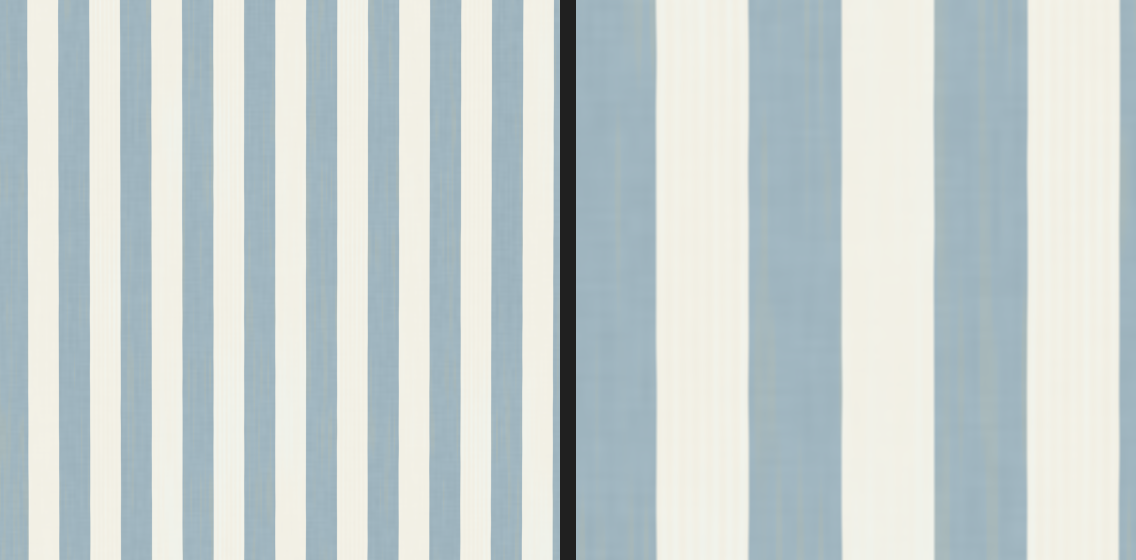
Left, the full canvas; right, a detail of the centre.
Reproduce this pattern procedurally as a WebGL 2 fragment shader.

```glsl
#version 300 es
precision highp float;
// Woven cotton with even vertical stripes of dusty blue and cream.

#define PERIOD 0.1104        // width of one blue and cream pair
#define BLUE_CENTER 0.5742   // middle of the reference blue stripe
#define BLUE_SHARE 0.503     // blue part of each pair
#define FLARE 0.003          // stripes spread slightly toward the top
#define EDGE_SOFTNESS 0.0013 // half width of the blurred stripe edge
#define EDGE_WOBBLE 0.0005   // unevenness of the woven edge
#define THREADS 240.0        // warp threads across the cloth
#define WEAVE 0.022          // contrast of the weave

uniform vec2 u_resolution;
out vec4 fragColor;

const vec3 BLUE = vec3(0.625, 0.710, 0.750);
const vec3 BLUE_WARM = vec3(0.650, 0.712, 0.715);
const vec3 CREAM = vec3(0.950, 0.942, 0.900);
const vec3 CREAM_COOL = vec3(0.940, 0.948, 0.918);

float hash(vec2 p) {
    vec3 q = fract(vec3(p.xyx) * 0.1031);
    q += dot(q, q.yzx + 33.33);
    return fract((q.x + q.y) * q.z);
}

float valueNoise(vec2 p) {
    vec2 cell = floor(p);
    vec2 f = fract(p);
    f = f * f * (3.0 - 2.0 * f);
    float lower = mix(hash(cell), hash(cell + vec2(1.0, 0.0)), f.x);
    float upper = mix(hash(cell + vec2(0.0, 1.0)), hash(cell + 1.0), f.x);
    return mix(lower, upper, f.y);
}

void main() {
    vec2 uv = gl_FragCoord.xy / u_resolution;

    // Slight flare and hand of the cloth
    float x = 0.5 + (uv.x - 0.5) * (1.0 - FLARE * (2.0 * uv.y - 1.0));
    float stripe = (x - BLUE_CENTER) / PERIOD;
    float stripeId = floor(stripe);
    x += EDGE_WOBBLE * (valueNoise(vec2(floor(stripe * 2.0) + 40.0, uv.y * 30.0)) - 0.5);

    // Signed distance to the nearest blue edge, negative inside blue
    float fromCenter = abs(fract((x - BLUE_CENTER) / PERIOD + 0.5) - 0.5);
    float edge = (fromCenter - 0.5 * BLUE_SHARE) * PERIOD;
    float blur = max(EDGE_SOFTNESS, 0.75 / u_resolution.x);
    float cream = smoothstep(-blur, blur, edge);

    // Long warp streaks, short slubs and broad tonal drift
    float warp = valueNoise(uv * vec2(THREADS, 9.0)) - 0.5;
    float slub = valueNoise(uv * vec2(THREADS * 0.6, 60.0) + 71.0) - 0.5;
    float weft = valueNoise(uv * vec2(40.0, THREADS) + 19.0) - 0.5;
    float drift = valueNoise(uv * vec2(9.0, 4.0) + 5.0) - 0.5;

    // Blue threads, a little warmer in stray streaks
    float warmth = smoothstep(0.15, 0.45, warp + 0.3 * drift);
    vec3 blueCloth = mix(BLUE, BLUE_WARM, 0.8 * warmth);
    blueCloth += WEAVE * (0.7 * warp + 0.6 * slub + 0.5 * weft + 0.5 * drift);

    // Every second cream stripe shows faint lengthwise ribs
    float ribbed = 1.0 - mod(stripeId, 2.0);
    float ribs = ribbed * cos(6.28318 * 14.0 * fromCenter);
    float coolness = smoothstep(0.0, 0.4, 0.7 * drift + 0.3 * warp + 0.12 * ribs);
    vec3 creamCloth = mix(CREAM, CREAM_COOL, coolness);
    creamCloth += 0.006 * ribs * vec3(0.4, 0.7, 1.0);
    creamCloth += 0.4 * WEAVE * (0.5 * warp + 0.4 * slub + 0.3 * weft);

    fragColor = vec4(mix(blueCloth, creamCloth, cream), 1.0);
}
```
